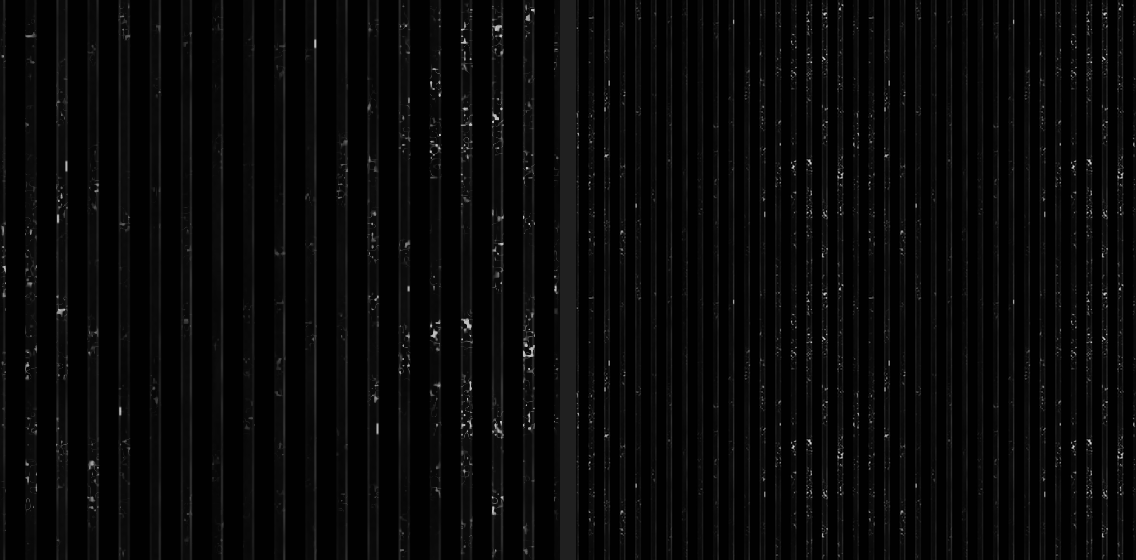
Left: one tile. Right: repeated 2 by 2.
Reproduce this texture procedurally as a Shadertoy shader.

```glsl
// Dark corrugated metal: narrow vertical ribs with faint lit edges and chipped wear.
#define RIBS 18.0
#define HALF_WIDTH 0.185
#define EDGE_WIDTH 0.035
#define FACE_LIGHT 0.037
#define EDGE_LIGHT 0.155
#define WEAR_LIGHT 0.80
#define DASH_ROWS 32.0
#define TAU 6.28319

float hash(vec2 p) {
    return fract(sin(dot(p, vec2(127.1, 311.7))) * 43758.5);
}

// Whole-number wrap; the half step keeps rounding away from the cell borders.
vec2 wrapCell(vec2 cell, vec2 cells) {
    return floor(mod(cell + 0.5, cells));
}

// Value noise that wraps after a whole number of cells across the canvas.
float wrapNoise(vec2 uv, vec2 cells, float seed) {
    vec2 p = uv * cells;
    vec2 i = floor(p);
    vec2 f = fract(p);
    f = f * f * (3.0 - 2.0 * f);
    vec2 a = wrapCell(i, cells) + seed;
    vec2 b = wrapCell(i + 1.0, cells) + seed;
    return mix(mix(hash(a), hash(vec2(b.x, a.y)), f.x),
               mix(hash(vec2(a.x, b.y)), hash(b), f.x), f.y);
}

// Soft vertical line at a signed offset from the rib centre.
float edgeLine(float x, float centre, float blur) {
    return 1.0 - smoothstep(EDGE_WIDTH - blur, EDGE_WIDTH + blur, abs(x - centre));
}

// Clustered specks and thin curled scratches.
float chips(vec2 uv, float sides) {
    float clump = wrapNoise(uv, vec2(RIBS * 2.0, 20.0), 3.0) * 0.65
                + wrapNoise(uv, vec2(60.0, 64.0), 7.0) * 0.35;
    float amount = smoothstep(0.48, 0.86, clump + 0.18 * (sides - 0.5));
    float specks = smoothstep(0.68, 0.95, wrapNoise(uv, vec2(200.0, 170.0), 11.0));
    float curl = abs(wrapNoise(uv, vec2(120.0, 104.0), 17.0) - 0.5);
    float scratch = 1.0 - smoothstep(0.0, 0.09, curl);
    float grit = wrapNoise(uv, vec2(190.0, 190.0), 23.0);
    return amount * (specks + 0.5 * scratch * grit) * mix(0.3, 1.0, sides);
}

// Rare short bright dashes where the paint has worn off an edge.
float dashes(float x, float y, float rib, float blur) {
    float row = wrapCell(vec2(floor(y * DASH_ROWS)), vec2(DASH_ROWS)).x;
    float t = abs(fract(y * DASH_ROWS) - 0.5);
    float pick = hash(vec2(rib + 41.0, row));
    float side = hash(vec2(rib, row + 53.0)) < 0.4 ? -1.0 : 1.0;
    float len = mix(0.12, 0.38, hash(vec2(rib + 9.0, row + 5.0)));
    float bar = 1.0 - smoothstep(len - 0.08, len + 0.08, t);
    return step(0.982, pick) * bar * edgeLine(x, side * (HALF_WIDTH - 0.05), blur);
}

void mainImage(out vec4 fragColor, in vec2 fragCoord) {
    vec2 uv = fragCoord / iResolution.xy;
    float blur = max(0.028, 0.6 * RIBS / iResolution.x);

    // Rib coordinates: a rib is centred on each whole number.
    float column = floor(uv.x * RIBS + 0.5);
    float x = uv.x * RIBS - column;
    float rib = wrapCell(vec2(column), vec2(RIBS)).x;
    float face = 1.0 - smoothstep(HALF_WIDTH - blur, HALF_WIDTH + blur, abs(x));

    // Uneven face tone, with long streaks and fine grain.
    float streak = wrapNoise(uv, vec2(RIBS * 4.0, 9.0), 29.0);
    float grain = wrapNoise(uv, vec2(180.0, 128.0), 31.0);
    float light = 0.003 + face * FACE_LIGHT * (0.45 + 0.75 * streak + 0.25 * grain);

    // Lit edges, each rib with its own strength.
    float fade = 0.45 + 0.7 * wrapNoise(uv, vec2(RIBS, 26.0), 37.0);
    float leftEdge = edgeLine(x, -HALF_WIDTH + 0.03, blur) * pow(hash(vec2(rib, 2.0)), 2.0);
    float rightEdge = edgeLine(x, HALF_WIDTH - 0.05, blur) * mix(0.25, 1.0, hash(vec2(rib, 6.0)));
    light += EDGE_LIGHT * fade * (0.75 * leftEdge + rightEdge);

    // Wear is heavier toward the sides, and calm along the borders of the tile.
    float sides = 0.5 + 0.5 * cos(TAU * (uv.x - 0.9));
    vec2 border = min(uv, 1.0 - uv);
    float calm = smoothstep(0.0, 0.008, border.x) * smoothstep(0.0, 0.02, border.y);
    float wear = chips(uv, sides) + 0.75 * dashes(x, uv.y, rib, blur);
    light += WEAR_LIGHT * face * wear * calm;

    fragColor = vec4(vec3(min(light, 0.75)), 1.0);
}
```
